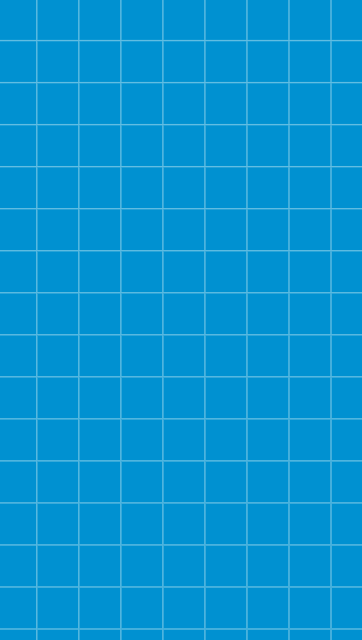
Write a WebGL 2 fragment shader that draws this pattern.

```glsl
#version 300 es
precision highp float;
// Plain blue field ruled with a fine, pale square grid.

// Lengths are fractions of the canvas height.
#define CELL_SIZE 0.06567
#define LINE_WIDTH 0.00215
#define GRID_ORIGIN vec2(0.0575, 0.0172)
#define FIELD_COLOR vec3(0.0, 0.57, 0.82)
#define LINE_COLOR vec3(0.38, 0.74, 0.885)

uniform vec2 u_resolution;
out vec4 fragColor;

// Share of a pixel covered by the nearest line, for each axis.
vec2 lineCoverage(vec2 p, float pixel) {
    vec2 offset = abs(mod(p - GRID_ORIGIN + 0.5 * CELL_SIZE, CELL_SIZE) - 0.5 * CELL_SIZE);
    vec2 nearEdge = max(offset - 0.5 * pixel, vec2(-0.5 * LINE_WIDTH));
    vec2 farEdge = min(offset + 0.5 * pixel, vec2(0.5 * LINE_WIDTH));
    return clamp((farEdge - nearEdge) / pixel, 0.0, 1.0);
}

void main() {
    float pixel = 1.0 / u_resolution.y;
    vec2 coverage = lineCoverage(gl_FragCoord.xy * pixel, pixel);

    // Merge both directions so crossings keep the line color.
    float grid = max(coverage.x, coverage.y);
    fragColor = vec4(mix(FIELD_COLOR, LINE_COLOR, grid), 1.0);
}
```
